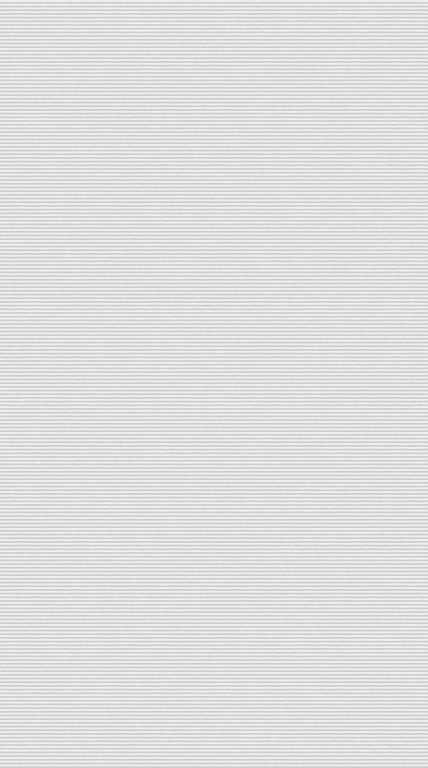
This pattern is drawn by a WebGL 1 fragment shader. Its source:

```glsl
precision highp float;
// Fine ribbed paper: thin grey horizontal lines on a pale ground.
// Each rib is an area-filtered stripe whose edge wavers slightly,
// with a faint fibre grain that differs from rib to rib.

uniform vec2 u_resolution;

const float RIB_COUNT = 208.0;    // repeats over the canvas height
const float LINE_SHARE = 0.45;    // dark part of each repeat
const float FIBRES = 200.0;       // grain cells over the canvas width
const float WAVER = 0.035;        // edge drift, in repeats
const float GRAIN = 0.014;        // brightness variation
const vec3 GROUND = vec3(0.937);
const vec3 LINE = vec3(0.800);

float hash(vec2 p) {
  vec3 q = fract(vec3(p.xyx) * 0.1031);
  q += dot(q, q.yzx + 33.33);
  return fract((q.x + q.y) * q.z);
}

// Smooth noise along x, independent for every row.
float rowNoise(float x, float row) {
  float cell = floor(x);
  float t = smoothstep(0.0, 1.0, fract(x));
  return mix(hash(vec2(cell, row)), hash(vec2(cell + 1.0, row)), t);
}

// Running total of line coverage from zero up to y.
float stripeIntegral(float y, float share) {
  return floor(y) * share + min(fract(y), share);
}

// Average line coverage over a footprint centred on y.
float stripeCoverage(float y, float share, float footprint) {
  float top = stripeIntegral(y + 0.5 * footprint, share);
  float bottom = stripeIntegral(y - 0.5 * footprint, share);
  return (top - bottom) / footprint;
}

void main() {
  vec2 uv = gl_FragCoord.xy / u_resolution;
  float ribY = uv.y * RIB_COUNT;
  float footprint = RIB_COUNT / u_resolution.y;
  float row = floor(ribY);

  // Wavering line edges
  float drift = (rowNoise(uv.x * FIBRES, row) - 0.5) * 2.0 * WAVER;
  float line = stripeCoverage(ribY + drift, LINE_SHARE, footprint);

  // Fibre grain
  float fibre = rowNoise(uv.x * FIBRES * 1.4, row + 311.0) - 0.5;
  vec3 colour = mix(GROUND, LINE, line) + fibre * GRAIN;
  gl_FragColor = vec4(colour, 1.0);
}
```
